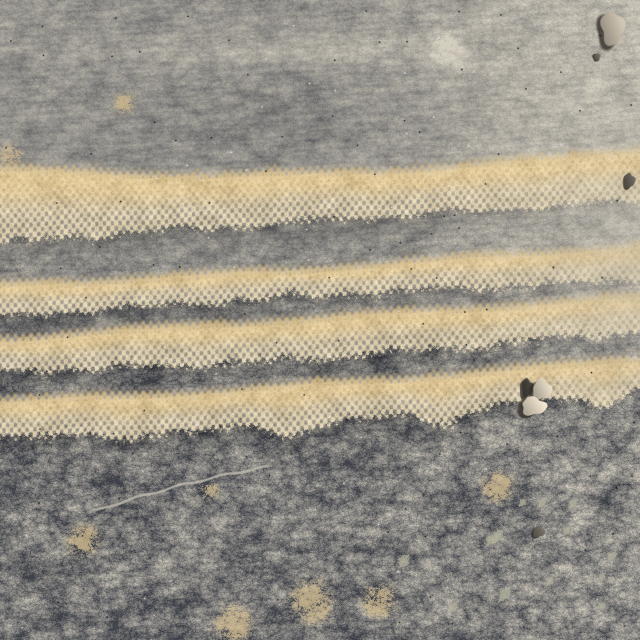
A Shadertoy shader for this texture:

```glsl
#define SLATE vec3(.25, .26, .29)
#define DUST vec3(.76, .74, .69)
#define OCHRE vec3(.89, .79, .59)
#define CREAM vec3(.86, .8, .67)
#define WEAVE_PERIOD vec2(.0121, .0156)
#define SPECK_GRID 20.
#define CHIPS 16
#define SCRATCHES 18

float hash(vec2 p) {
  vec3 q = fract(vec3(p.xyx) * .1031);
  q += dot(q, q.yzx + 33.33);
  return fract((q.x + q.y) * q.z);
}

vec2 hash2(vec2 p) { return vec2(hash(p), hash(p + 47.3)); }

// Distance to the nearest scattered point, centred on zero
float cellular(vec2 p) {
  vec2 cell = floor(p), f = p - cell;
  float nearest = 2.;
  for (int j = -1; j <= 1; j++)
    for (int i = -1; i <= 1; i++) {
      vec2 o = vec2(i, j);
      nearest = min(nearest, length(o + hash2(cell + o + 90.) - f));
    }
  return .48 - nearest;
}

// Layered grit
float grit(vec2 p) {
  float sum = 0., weight = .26;
  for (int i = 0; i < 5; i++) {
    sum += weight * cellular(p);
    p = mat2(.92, .39, -.39, .92) * p * 2.15 + 7.7;
    weight *= .92;
  }
  return sum;
}

// Parabola through heights at the left, middle and right
float curve(vec3 h, float x) {
  return h.x * (1. - x) * (1. - 2. * x) + 4. * h.y * x * (1. - x) + h.z * x * (2. * x - 1.);
}

float glow(vec2 p, vec2 c, vec2 r) { vec2 d = (p - c) / r; return exp(-dot(d, d)); }

// Smooth fill below zero distance
float fill(float d, float w) { return 1. - smoothstep(-w, w, d); }

float segment(vec2 p, vec2 a, vec2 d) {
  return length(p - a - d * clamp(dot(p - a, d) / dot(d, d), 0., 1.));
}

// Faceted pebble with its shadow on the left
void pebble(inout vec3 col, vec2 p, vec4 s, float tone, float px) {
  vec2 d = (p - s.xy) / s.zw;
  float a = atan(d.y, d.x), edge = 1. + .13 * sin(3. * a + s.x * 40.) + .07 * sin(5. * a);
  col = mix(col, vec3(.2, .18, .16), .8 * fill(length(d + vec2(.45, .2)) - edge, .15));
  float light = tone * (.94 + .15 * clamp(d.x + .5 * d.y, -1., 1.));
  col = mix(col, light * vec3(1., .95, .86), fill((length(d) - edge) * s.z, px));
}

vec3 ground(vec2 p, float grain) {
  float upper = smoothstep(.3, .78, p.y), right = smoothstep(.4, 1., p.x);
  float light = mix(.405, .54, upper) + right * mix(.06, .13, upper);
  light += .08 * glow(p, vec2(.42, .92), vec2(.28, .025)) + .14 * glow(p, vec2(.703, .925), vec2(.03));
  light -= .05 * glow(p, vec2(.45, .81), vec2(.3, .07));
  // Broad diagonal wear and fine horizontal streaks
  vec2 q = vec2(p.x + .6 * p.y, p.y - .5 * p.x) + .02 * sin(p.yx * 23.);
  light += mix(.14, .04, upper) * (cellular(q * vec2(6., 11.)) + .7 * cellular(q * vec2(13., 24.) + 5.));
  light -= .09 * cellular(vec2(p.x * 16., (p.y - .05 * p.x) * 130.));
  light += grain * mix(.8, .36, upper);
  return mix(SLATE, DUST, clamp((light - .26) / .46, 0., 1.15));
}

void mainImage(out vec4 fragColor, in vec2 fragCoord) {
  vec2 p = fragCoord / iResolution.xy;
  float px = 1. / iResolution.y, grain = grit(p * vec2(22., 28.));
  vec3 col = ground(p, grain);

  // Worn ochre patches
  vec3 patches[8] = vec3[8](vec3(.777, .241, .024), vec3(.325, .234, .016), vec3(.13, .156, .024),
    vec3(.488, .06, .032), vec3(.592, .063, .026), vec3(.365, .025, .028),
    vec3(.018, .755, .018), vec3(.195, .838, .016));
  for (int i = 0; i < 8; i++) {
    float wear = glow(p, patches[i].xy, vec2(patches[i].z)) * (1. + 5. * grain);
    col = mix(col, OCHRE * .92, .7 * smoothstep(.15, 1.1, wear));
  }

  // Fine scratches and pale chips on the lower cloth
  for (int i = 0; i < SCRATCHES; i++) {
    vec2 h = hash2(vec2(i, 5.));
    float angle = .1 + 1.1 * hash(vec2(i, 9.));
    float d = segment(p, h * vec2(1., .31), (.05 + .1 * h.y) * vec2(cos(angle), sin(angle)));
    col = mix(col, DUST, .3 * fill(p.y - .32, .04) * fill(d - .0008, px));
  }
  for (int i = 0; i < CHIPS; i++) {
    vec2 h = hash2(vec2(i, 21.));
    vec2 d = mat2(.8, .6, -.6, .8) * (p - vec2(.62, .02) - h * vec2(.36, .2));
    float size = .004 + .007 * hash(vec2(i, 33.));
    col = mix(col, vec3(.72, .71, .62), .75 * fill(abs(d.x) + .65 * abs(d.y) - size + .025 * grain, px));
  }

  // Woven bands: ochre crest above, staggered cream knots below
  vec3 tops[4] = vec3[4](vec3(.742, .734, .773), vec3(.56, .586, .622),
    vec3(.476, .508, .542), vec3(.378, .405, .447));
  vec3 bottoms[4] = vec3[4](vec3(.624, .658, .688), vec3(.506, .541, .564),
    vec3(.422, .444, .486), vec3(.323, .342, .395));
  vec2 w = 6.28318 * vec2(p.x, p.y - .06 * p.x + .0015 * sin(p.x * 31.)) / WEAVE_PERIOD;
  float knot = .5 + .5 * cos(w.x) * cos(w.y), fade = smoothstep(.6, 1., p.x);
  for (int i = 0; i < 4; i++) {
    float n = float(i), top = curve(tops[i], p.x) + .003 * sin(p.x * 17. + n * 2.);
    float bottom = curve(bottoms[i], p.x) + .003 * sin(p.x * 29. + n) + .002 * sin(p.x * 73.);
    if (i == 3) bottom -= .018 * pow(.5 + .5 * cos((p.x - .195) * 25.), 6.);
    float under = bottom - p.y;
    col *= 1. - .26 * smoothstep(-.004, .004, under) * exp(-max(under, 0.) / .02) * (1. - .6 * fade);
    float y = p.y + .025 * grain + .011 * (knot - .5);
    float cover = fill(bottom - y, .006) * fill(y - top, .009);
    float depth = clamp((top - p.y) / (top - bottom), 0., 1.);
    vec3 thread = mix(OCHRE, CREAM, smoothstep(.3, .75, depth));
    vec3 gap = mix(thread * .93, vec3(.58, .56, .51), smoothstep(.2, .9, depth) * (1. - .6 * fade));
    vec3 cloth = mix(gap, thread, smoothstep(.08, .7, knot)) + .28 * grain;
    col = mix(col, cloth, cover * .95);
  }
  col = mix(col, DUST, .35 * glow(p, vec2(1.02, .58), vec2(.16)));

  // Pale frayed cord
  float cord = abs(p.y - curve(vec3(.145, .283, .27), p.x) - .0015 * sin(p.x * 95.)) - .002;
  col = mix(col, DUST, .8 * fill(abs(p.x - .28) - .14, .02) * fill(cord, px));

  // Pebbles: centre and radii, then brightness
  vec4 stones[7] = vec4[7](vec4(.957, .956, .018, .026), vec4(.984, .718, .008, .011),
    vec4(.933, .911, .005, .006), vec4(.842, .169, .009, .008), vec4(.824, .394, .009, .014),
    vec4(.847, .391, .015, .016), vec4(.834, .365, .019, .014));
  float tones[7] = float[7](.75, .4, .42, .43, .27, .84, .88);
  for (int i = 0; i < 7; i++) pebble(col, p, stones[i], tones[i], px);

  // Dark and light specks
  vec2 grid = p * SPECK_GRID, cell = floor(grid);
  float speck = length(grid - cell - .1 - .8 * hash2(cell + 11.)) / SPECK_GRID;
  float kind = hash(cell + 71.);
  col = mix(col, vec3(.07 + .85 * step(.88, kind)), .85 * step(.55, kind) * fill(speck - .0011, px));

  fragColor = vec4(clamp(col, 0., 1.), 1.);
}
```
